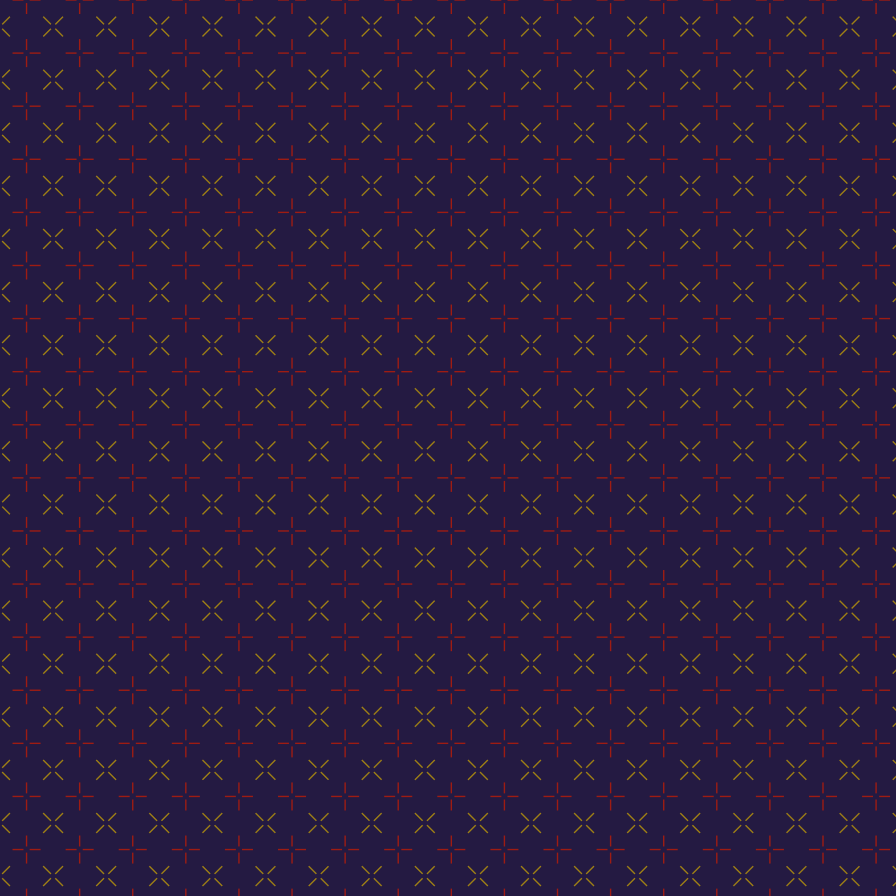
Give the GLSL for this pattern, as a WebGL 1 fragment shader.

```glsl
precision highp float;
// Two interleaved lattices of open-centred crosses on deep indigo:
// upright red crosses and diagonal ochre ones, half a cell apart.
// Each cross is four thin strokes, folded by symmetry into one.

#define REPEATS 16.875
#define ARM_INNER 0.058
#define ARM_OUTER 0.264
#define STROKE_WIDTH 0.026
#define GROUND_COLOR vec3(0.140, 0.100, 0.260)
#define RED_COLOR vec3(0.620, 0.110, 0.070)
#define OCHRE_COLOR vec3(0.620, 0.500, 0.080)

uniform vec2 u_resolution;

// Share of a pixel-wide window around x that lies between lo and hi.
float boxCoverage(float x, float lo, float hi, float pixel) {
    float overlap = min(hi, x + 0.5 * pixel) - max(lo, x - 0.5 * pixel);
    return clamp(overlap / pixel, 0.0, 1.0);
}

// Offset from the nearest lattice point.
vec2 cellOffset(vec2 p) {
    return fract(p + 0.5) - 0.5;
}

// Upright cross with a gap at its centre.
float openCross(vec2 p, float pixel) {
    p = abs(p);
    float along = max(p.x, p.y);
    float across = min(p.x, p.y);
    float halfWidth = 0.5 * STROKE_WIDTH;
    return boxCoverage(along, ARM_INNER, ARM_OUTER, pixel)
         * boxCoverage(across, -halfWidth, halfWidth, pixel);
}

vec2 rotateEighthTurn(vec2 p) {
    return vec2(p.x + p.y, p.y - p.x) * sqrt(0.5);
}

void main() {
    float pixel = REPEATS / u_resolution.y;

    // Cells are counted from the top left corner.
    vec2 grid = (gl_FragCoord.xy - vec2(0.0, u_resolution.y)) * pixel;

    vec2 redOffset = cellOffset(grid - vec2(0.5, 0.0));
    vec2 ochreOffset = cellOffset(grid - vec2(0.0, 0.5));

    float red = openCross(redOffset, pixel);
    float ochre = openCross(rotateEighthTurn(ochreOffset), pixel);

    vec3 color = mix(GROUND_COLOR, RED_COLOR, red);
    color = mix(color, OCHRE_COLOR, ochre);
    gl_FragColor = vec4(color, 1.0);
}
```
